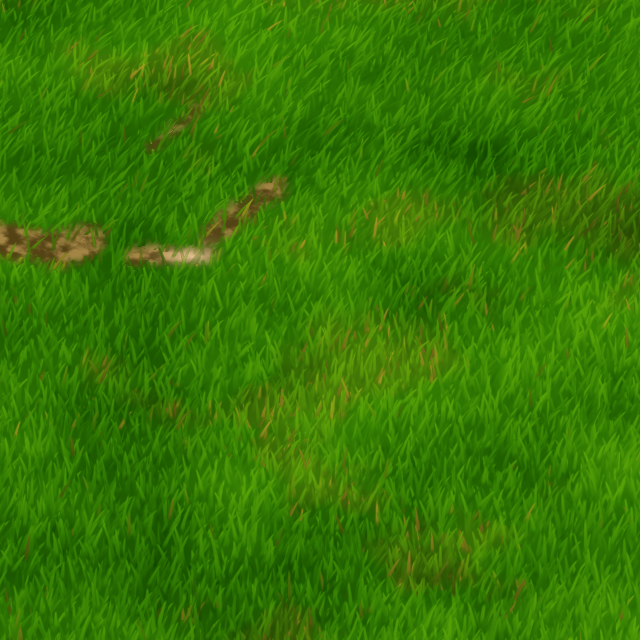
Give the GLSL for this texture, as a Shadertoy shader.

```glsl
// A rough lawn seen at a slant: overlapping soft grass blades, shaded hollows,
// scattered dry stalks and a worn patch of bare soil. Blades are scattered on
// jittered grids, layer over layer; each writes a tone and a dryness.

#define LAYERS 9
#define CELL 0.030
#define BLADE_LENGTH 0.058
#define BLADE_WIDTH 0.0031
#define SOFTNESS 0.0016
#define TONE_MEAN 0.66
#define BLADE_CONTRAST 1.15
#define CLUMP_CONTRAST 1.5
#define DRY_SHARE 0.09

const vec3 DARK_GREEN  = vec3(0.13, 0.38, 0.00);
const vec3 MID_GREEN   = vec3(0.19, 0.48, 0.01);
const vec3 LIGHT_GREEN = vec3(0.27, 0.56, 0.02);
const vec3 OLIVE       = vec3(0.32, 0.49, 0.03);
const vec3 STRAW       = vec3(0.50, 0.48, 0.10);
const vec3 BROWN_SOIL  = vec3(0.33, 0.26, 0.08);
const vec3 SANDY_SOIL  = vec3(0.64, 0.52, 0.27);
const vec3 PALE_SOIL   = vec3(0.86, 0.73, 0.54);

float hash(vec2 p) {
    return fract(sin(dot(p, vec2(127.1, 311.7))) * 43758.5453);
}

float noise(vec2 p) {
    vec2 i = floor(p), f = fract(p);
    f = f * f * (3.0 - 2.0 * f);
    return mix(mix(hash(i), hash(i + vec2(1, 0)), f.x),
               mix(hash(i + vec2(0, 1)), hash(i + vec2(1, 1)), f.x), f.y);
}

float fbm(vec2 p) {
    float sum = 0.0, amp = 0.53;
    for (int i = 0; i < 4; i++) {
        sum += amp * noise(p);
        p = mat2(1.6, 1.2, -1.2, 1.6) * p + 7.3;
        amp *= 0.5;
    }
    return sum;
}

float segmentDist(vec2 p, vec2 a, vec2 b) {
    vec2 ab = b - a;
    return length(p - a - ab * clamp(dot(p - a, ab) / dot(ab, ab), 0.0, 1.0));
}

// Soft elliptical spot, 1 at its centre
float spot(vec2 p, vec2 centre, vec2 radius) {
    vec2 d = (p - centre) / radius;
    return exp(-dot(d, d));
}

// Worn ground: 1 where the soil is bare
float wornMask(vec2 p) {
    p += 0.05 * (vec2(fbm(p * 14.0), fbm(p * 14.0 + 31.0)) - 0.5);
    float d = segmentDist(p, vec2(-0.05, 0.615), vec2(0.13, 0.615));
    d = min(d, segmentDist(p, vec2(0.22, 0.60), vec2(0.32, 0.60)) + 0.008);
    d = min(d, segmentDist(p, vec2(0.32, 0.63), vec2(0.43, 0.70)) + 0.012);
    d = min(d, segmentDist(p, vec2(0.23, 0.76), vec2(0.31, 0.83)) + 0.022);
    return smoothstep(0.045, 0.012, d);
}

// Paints all blades over a point: x = tone, y = dryness, z = cover
vec3 grass(vec2 p, float worn, float dryness, float edge) {
    vec3 result = vec3(-0.45, 0.0, 0.0);
    for (int layer = 0; layer < LAYERS; layer++) {
        float id = float(layer) * 17.3;
        vec2 q = p / CELL + vec2(hash(vec2(id, 1.7)), hash(vec2(id, 5.1)));
        for (int row = 0; row >= -2; row--)
        for (int col = -2; col <= 1; col++) {
            vec2 cell = floor(q) + vec2(col, row);
            vec2 seed = cell + id;
            vec2 root = cell + vec2(hash(seed), hash(seed + 41.3));
            vec2 d = (q - root) * CELL;
            float distant = clamp(root.y * CELL, 0.0, 1.0);
            float size = mix(1.0, 0.72, distant);
            float len = BLADE_LENGTH * size * mix(0.5, 1.0, hash(seed + 9.7));
            float h = d.y / len;
            if (h <= 0.0 || h >= 1.0) continue;

            // Blades lean to the right, more strongly far away
            float lean = mix(0.006, 0.016, smoothstep(0.45, 0.8, distant))
                       + 0.046 * (hash(seed + 23.9) - 0.5);
            float across = abs(d.x - lean * h * (0.6 + 0.4 * h));
            across /= sqrt(1.0 + lean * lean / (len * len));
            float width = BLADE_WIDTH * size * (1.0 - 0.75 * h * h);
            float alpha = smoothstep(width + edge, width - edge, across);
            alpha *= smoothstep(0.0, 0.3, h) * smoothstep(1.0, 0.85, h) * 0.9;
            alpha *= step(worn * 0.8, hash(seed + 77.1));

            float tone = BLADE_CONTRAST * (hash(seed + 3.3) - 0.5) + 0.6 * (h - 0.5);
            float isDry = step(1.0 - DRY_SHARE * dryness, hash(seed + 58.6));
            float dry = isDry * mix(0.4, 1.0, hash(seed + 66.2));
            result = mix(result, vec3(tone, dry, 1.0), alpha);
        }
    }
    return result;
}

void mainImage(out vec4 fragColor, in vec2 fragCoord) {
    vec2 p = fragCoord / iResolution.y;
    float worn = wornMask(p);
    float oliveArea = smoothstep(0.50, 0.76, fbm(p * vec2(6.0, 9.0) + 12.0));
    float edge = max(SOFTNESS, 0.75 / iResolution.y);
    vec3 blades = grass(p, worn, 0.3 + 1.7 * oliveArea + 3.0 * worn, edge);

    // Clumps and shaded hollows
    float clump = fbm(p * vec2(5.0, 8.0) + 3.0) - 0.5;
    float hollow = spot(p, vec2(0.69, 0.545), vec2(0.10, 0.04))
                 + 0.7 * spot(p, vec2(0.66, 0.76), vec2(0.13, 0.04))
                 + 0.6 * spot(p, vec2(0.25, 0.86), vec2(0.10, 0.03))
                 + 0.5 * spot(p, vec2(0.06, 0.75), vec2(0.09, 0.03))
                 + 0.5 * spot(p, vec2(0.56, 0.03), vec2(0.10, 0.03));
    float tone = TONE_MEAN + blades.x + CLUMP_CONTRAST * clump - 0.65 * hollow;
    tone = clamp(tone, -0.6, 1.4);

    // Green ramp, then the dry tints
    vec3 color = tone < 0.5 ? mix(DARK_GREEN, MID_GREEN, 2.0 * tone)
                            : mix(MID_GREEN, LIGHT_GREEN, 2.0 * tone - 1.0);
    float light = 0.72 + 0.4 * tone;
    float dry = clamp(blades.y + 0.3 * oliveArea + 0.35 * worn, 0.0, 1.0);
    color = mix(color, OLIVE * light, smoothstep(0.0, 0.5, dry));
    color = mix(color, STRAW * light, smoothstep(0.5, 1.0, dry));

    // Bare soil between the remaining blades
    float grain = fbm(p * vec2(50.0, 80.0));
    vec3 soil = mix(BROWN_SOIL, SANDY_SOIL, smoothstep(0.3, 0.72, grain));
    float pale = spot(p, vec2(0.30, 0.60), vec2(0.045, 0.022));
    soil = mix(soil, PALE_SOIL * (0.75 + 0.4 * grain), pale);
    color = mix(color, soil, worn * max(1.0 - blades.z, 0.7 * pale));

    fragColor = vec4(clamp(color, 0.0, 1.0), 1.0);
}
```
